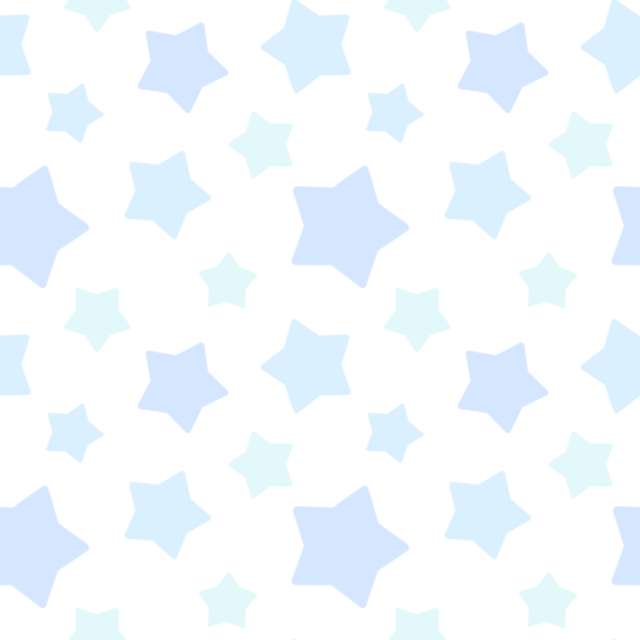
Reproduce this pattern procedurally as a three.js fragment shader.

```glsl
// Pastel five-pointed stars with soft rounded tips, scattered on white.
// One tile holds eight stars of three tints; each is a folded distance
// function whose offset wraps at the tile border, so the tiling is seamless.

varying vec2 vUv;

const float REPEATS = 2.0;      // tiles across and up
const int STAR_COUNT = 8;
const int PERIWINKLE_END = 2;   // stars before this index are periwinkle
const int SKY_END = 5;          // then sky blue, the rest mint
const float NOTCH = 0.61;       // notch radius relative to tip radius
const float ROUNDING = 0.065;   // tip rounding relative to star radius
const float SOFTNESS = 0.004;   // half width of the edge, in tiles
const float SECTOR = 1.2566371; // a fifth of a turn

const vec3 PAPER = vec3(1.0);
const vec3 PERIWINKLE = vec3(0.835, 0.9, 1.0);
const vec3 SKY = vec3(0.855, 0.94, 1.0);
const vec3 MINT = vec3(0.885, 0.973, 0.985);

// Signed distance to a rounded star, negative inside.
float starDistance(vec2 p, float radius, float turn) {
  // Fold all arms onto one half arm pointing along x.
  float angle = mod(atan(p.y, p.x) - turn + 0.5 * SECTOR, SECTOR) - 0.5 * SECTOR;
  vec2 q = length(p) * vec2(cos(angle), abs(sin(angle)));

  float rounding = ROUNDING * radius;
  float tipRadius = radius - rounding;
  vec2 tip = vec2(tipRadius, 0.0);
  vec2 notch = NOTCH * tipRadius * vec2(cos(0.5 * SECTOR), sin(0.5 * SECTOR));
  vec2 edge = notch - tip;
  vec2 w = q - tip;
  float d = length(w - edge * clamp(dot(w, edge) / dot(edge, edge), 0.0, 1.0));
  float side = edge.x * w.y - edge.y * w.x;
  return (side > 0.0 ? -d : d) - rounding;
}

vec3 starTint(int index) {
  if (index < PERIWINKLE_END) return PERIWINKLE;
  if (index < SKY_END) return SKY;
  return MINT;
}

void main() {
  // Layout of one tile: center x, center y, radius, turn in degrees.
  vec4 stars[STAR_COUNT];
  stars[0] = vec4(0.078, 0.292, 0.200, -1.0);
  stars[1] = vec4(0.565, 0.795, 0.150, -9.0);
  stars[2] = vec4(0.968, 0.857, 0.154, 37.5);
  stars[3] = vec4(0.515, 0.395, 0.145, -5.5);
  stars[4] = vec4(0.226, 0.647, 0.097, -2.5);
  stars[5] = vec4(0.824, 0.547, 0.110, 35.5);
  stars[6] = vec4(0.711, 0.117, 0.095, 15.5);
  stars[7] = vec4(0.304, 0.010, 0.110, 54.0);

  vec2 tile = vUv * REPEATS;
  vec3 color = PAPER;
  for (int i = 0; i < STAR_COUNT; i++) {
    vec4 star = stars[i];
    // Offset to the nearest copy of this star.
    vec2 offset = fract(tile - star.xy + 0.5) - 0.5;
    float d = starDistance(offset, star.z, radians(star.w));
    float cover = 1.0 - smoothstep(-SOFTNESS, SOFTNESS, d);
    color = mix(color, starTint(i), cover);
  }
  gl_FragColor = vec4(color, 1.0);
}
```
